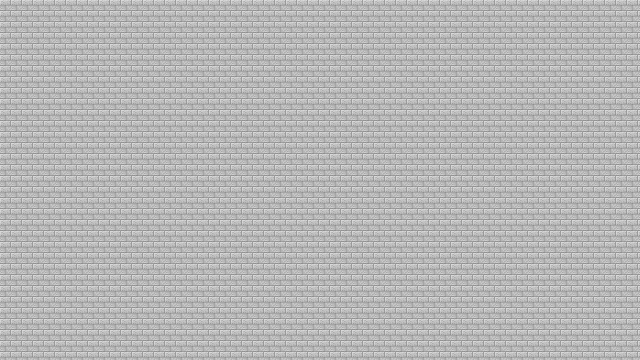
Write a Shadertoy shader that draws this texture.

```glsl
// Wall of small embossed grey bricks in running bond, with a rough speckled face.

#define ROWS 65.4545      // brick courses per canvas height
#define BRICK_LENGTH 2.0  // brick length, in course heights
#define JOINT 0.11        // width of the dark joint, in course heights
#define BEVEL 0.10        // width of the lit edge, in course heights
#define GRAINS 11.0       // speckles per course height
#define ROUGHNESS 0.20    // contrast of the speckles
#define SAMPLES 5         // antialiasing samples per axis

const vec3 FACE = vec3(0.745);
const vec3 SHADOW = vec3(0.50);
const vec3 HIGHLIGHT = vec3(0.87);

float hash(vec2 p) {
    vec3 q = fract(vec3(p.xyx) * 0.1031);
    q += dot(q, q.yzx + 33.33);
    return fract((q.x + q.y) * q.z);
}

// Relief lit from the upper left: height difference between diagonal grains.
float speckle(vec2 local, float parity) {
    vec2 grain = floor(local * GRAINS) + vec2(7.0, 3.0 + 40.0 * parity);
    return hash(grain) - hash(grain + 1.0);
}

// Wall colour at p, in course heights from the upper left corner.
vec3 brickWall(vec2 p) {
    float parity = mod(floor(p.y), 2.0);
    float along = fract(p.x / BRICK_LENGTH + 0.5 * parity) * BRICK_LENGTH;
    vec2 local = vec2(along, fract(p.y));

    // Distances to the lit upper left and shaded lower right edges
    float litEdge = min(local.x, local.y);
    float darkEdge = min(BRICK_LENGTH - local.x, 1.0 - local.y);

    vec3 color = FACE + ROUGHNESS * speckle(local, parity);
    color = mix(color, HIGHLIGHT, 1.0 - step(BEVEL, litEdge));
    return mix(color, SHADOW, 1.0 - step(JOINT, darkEdge));
}

void mainImage(out vec4 fragColor, in vec2 fragCoord) {
    // Average a grid of samples over the pixel
    vec3 sum = vec3(0.0);
    for (int j = 0; j < SAMPLES; j++) {
        for (int i = 0; i < SAMPLES; i++) {
            vec2 offset = (vec2(i, j) + 0.5) / float(SAMPLES) - 0.5;
            vec2 pos = fragCoord + offset;
            vec2 p = vec2(pos.x, iResolution.y - pos.y) / iResolution.y;
            sum += brickWall(p * ROWS);
        }
    }
    fragColor = vec4(sum / float(SAMPLES * SAMPLES), 1.0);
}
```
